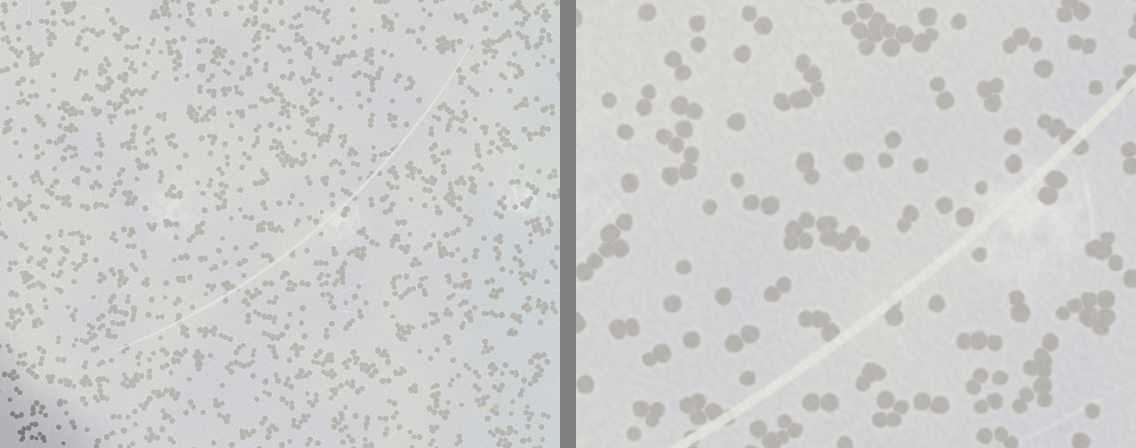
Left, the full canvas; right, a detail of the centre.
Write a Shadertoy shader that draws this texture.

```glsl
// Pale frosted slide with clumped taupe specks, faint wisps and one long curved fibre.

const vec3 FILM_COOL = vec3(0.808, 0.816, 0.830);
const vec3 FILM_WARM = vec3(0.838, 0.838, 0.826);
const vec3 SPECK = vec3(0.712, 0.700, 0.680);
const vec3 SPECK_DARK = vec3(0.43, 0.44, 0.45);
const vec3 CORNER_SHADE = vec3(0.675, 0.680, 0.705);
const vec3 FIBRE = vec3(0.895, 0.895, 0.870);
const vec3 STRAW = vec3(0.85, 0.83, 0.75);
const float TAU = 6.2831853;

vec2 hash2(vec2 cell) {
    vec3 q = fract(vec3(cell.xyx) * vec3(0.1031, 0.1030, 0.0973));
    q += dot(q, q.yzx + 33.33);
    return fract((q.xx + q.yz) * q.zy);
}

vec2 direction(float angle) {
    return vec2(cos(angle), sin(angle));
}

float gradientDot(vec2 cell, vec2 offset) {
    return dot(direction(TAU * hash2(cell + 91.0).x), offset);
}

// Gradient noise, roughly -0.7 to 0.7
float gradientNoise(vec2 p) {
    vec2 i = floor(p), f = fract(p);
    vec2 u = f * f * f * (f * (f * 6.0 - 15.0) + 10.0);
    vec2 e = vec2(1.0, 0.0);
    float low = mix(gradientDot(i, f), gradientDot(i + e, f - e), u.x);
    float high = mix(gradientDot(i + e.yx, f - e.yx), gradientDot(i + 1.0, f - 1.0), u.x);
    return mix(low, high, u.y);
}

float fbm(vec2 p, int octaves) {
    float sum = 0.0, gain = 1.0;
    for (int i = 0; i < octaves; i++) {
        sum += gain * gradientNoise(p);
        p = mat2(1.6, 1.2, -1.2, 1.6) * p + 7.3;
        gain *= 0.5;
    }
    return sum;
}

// Signed distance to the nearest speck; each cell may hold a clump of one to four
float speckDistance(vec2 p, float cellSize, float radius) {
    vec2 home = floor(p / cellSize);
    float nearest = 1.0;
    for (int y = -1; y <= 1; y++)
    for (int x = -1; x <= 1; x++) {
        vec2 cell = home + vec2(x, y);
        vec2 chance = hash2(cell + 17.0);
        if (chance.x > 0.62) continue;
        vec2 centre = (cell + 0.1 + 0.8 * hash2(cell + 53.0)) * cellSize;
        float count = 1.0 + floor(3.4 * chance.y * chance.y + 0.45);
        for (float k = 0.0; k < count; k++) {
            vec2 r = hash2(cell * 3.0 + 211.0 + k * 13.0);
            float size = radius * mix(0.8, 1.12, r.y);
            nearest = min(nearest, length(p - centre) - size);
            centre += direction(TAU * r.x) * radius * mix(1.5, 2.2, r.y);
        }
    }
    return nearest;
}

// Soft line from a point along a direction, bowed sideways and faded at its ends
float streak(vec2 p, vec2 middle, float angle, float halfLength, float width, float bow) {
    vec2 axis = direction(angle), d = p - middle;
    float along = dot(d, axis) / halfLength;
    float across = dot(d, vec2(-axis.y, axis.x)) - bow * along * along;
    float fade = max(1.0 - along * along, 0.0);
    return fade * exp(-across * across / (width * width));
}

float wisps(vec2 p, float aspect) {
    float sum = 0.0;
    for (float i = 0.0; i < 64.0; i++) {
        vec2 a = hash2(vec2(i, 5.0)), b = hash2(vec2(i, 29.0)), c = hash2(vec2(i, 71.0));
        sum += (0.3 + 0.7 * c.x) * streak(p, a * vec2(aspect, 1.0), TAU * b.x,
            mix(0.015, 0.07, b.y * b.y), 0.0017, 0.014 * (c.y - 0.5));
    }
    return min(sum, 1.2);
}

float smudge(vec2 p, vec2 centre, float size, float mottling) {
    vec2 d = (p - centre) / size;
    return exp(-dot(d, d)) * clamp(0.55 + mottling, 0.0, 1.0);
}

// Tapered arc of a large circle between two angles
float arcFibre(vec2 p, vec2 centre, float radius, vec2 span, float width, float blur) {
    vec2 d = p - centre;
    float t = (atan(d.y, d.x) - span.x) / (span.y - span.x);
    float taper = smoothstep(0.0, 0.25, t) * (1.0 - smoothstep(0.65, 1.0, t));
    float ends = smoothstep(0.0, 0.01, t) * (1.0 - smoothstep(0.99, 1.0, t));
    float halfWidth = width * mix(0.45, 1.0, taper);
    return ends * (1.0 - smoothstep(-blur, blur, abs(length(d) - radius) - halfWidth));
}

void mainImage(out vec4 fragColor, in vec2 fragCoord) {
    vec2 p = fragCoord / iResolution.y;
    float aspect = iResolution.x / iResolution.y;
    float blur = max(0.0013, 0.7 / iResolution.y);

    // Cloudy film, darker in the lower left corner
    float cloud = fbm(p * 4.0 + 3.0, 4);
    float mottling = fbm(p * 42.0, 3);
    float corner = 1.0 - smoothstep(0.06, 0.32, p.x + p.y + 0.04 * cloud);
    float warmth = smoothstep(-0.55, 0.65, cloud + 0.35 * (p.y - p.x * 0.5));
    vec3 colour = mix(FILM_COOL, FILM_WARM, warmth);
    colour = mix(colour, CORNER_SHADE, 0.85 * corner);
    colour += vec3(-0.012, 0.006, 0.004) * smoothstep(0.95, 1.25, p.x);

    // Pale smudges and wisps
    float haze = smudge(p, vec2(0.38, 0.53), 0.055, mottling)
        + smudge(p, vec2(0.76, 0.50), 0.045, mottling)
        + smudge(p, vec2(1.17, 0.55), 0.050, mottling);
    colour += 0.065 * haze * vec3(1.0, 1.0, 0.85);
    colour += 0.042 * wisps(p, aspect);

    // Specks with thin warm halos
    vec2 wobble = 0.0014 * vec2(gradientNoise(p * 110.0), gradientNoise(p * 110.0 + 40.0));
    float speck = speckDistance(p + wobble, 0.029, mix(0.0062, 0.0052, corner));
    float halo = exp(-pow((speck - 0.0026) / 0.0018, 2.0));
    colour += halo * vec3(0.014, 0.012, 0.001);
    vec3 speckColour = mix(SPECK, SPECK_DARK, corner) + 0.025 * cloud;
    colour = mix(colour, speckColour, 0.93 * (1.0 - smoothstep(-blur, blur * 1.3, speck)));

    // Straw-coloured thread and the long fibre
    float straw = streak(p, vec2(1.085, 0.09), 0.33, 0.075, 0.005, -0.006);
    colour = mix(colour, STRAW, 0.65 * straw);
    float fibre = arcFibre(p, vec2(-0.326, 1.698), 1.591, vec2(-1.2, -0.52), 0.0036, blur);
    colour = mix(colour, FIBRE, 0.85 * fibre);

    // Fine slanted grain
    vec2 slanted = mat2(0.8, -0.6, 0.6, 0.8) * p;
    float grain = gradientNoise(slanted * vec2(230.0, 130.0)) + 0.6 * gradientNoise(p * 300.0);
    colour += 0.024 * grain;
    fragColor = vec4(clamp(colour, 0.0, 1.0), 1.0);
}
```
